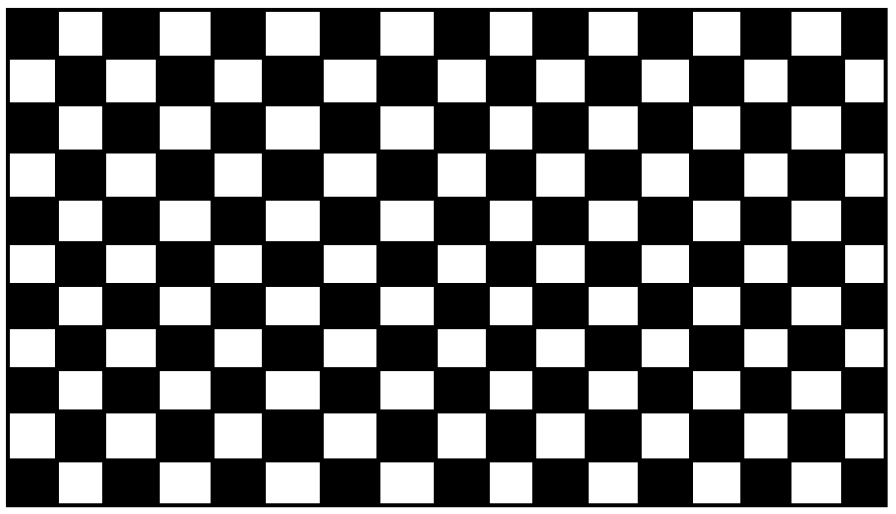
This pattern is drawn by a Shadertoy shader. Its source:

```glsl
const float CANVAS_HEIGHT = 441.0;              // layout units per canvas height
const vec2 CANVAS_CENTER = vec2(384.0, 220.5);  // layout origin is at the top left
const vec2 GRID_START = vec2(6.4, 8.5);
const float LINE_WIDTH = 3.4;
const vec3 INK = vec3(0.0);
const vec3 PAPER = vec3(1.0);

// Uneven spacing of the checkerboard
const int COLUMNS = 17;
const int ROWS = 11;
const float COLUMN_WIDTHS[COLUMNS] = float[COLUMNS](
    42.1, 40.5, 46.0, 47.0, 44.0, 49.7, 48.6, 49.2, 44.7,
    39.8, 45.0, 45.5, 44.0, 44.0, 40.5, 46.0, 36.5);
const float ROW_HEIGHTS[ROWS] = float[ROWS](
    41.0, 40.0, 40.5, 40.5, 38.1, 35.9, 36.2, 36.0, 36.3, 42.0, 38.5);

// Share of a pixel at x that lies between two edges
float bandCoverage(float x, float low, float high, float pixel) {
    vec2 edges = clamp((x - vec2(low, high)) / pixel + 0.5, 0.0, 1.0);
    return edges.x - edges.y;
}

// Cell interior along one axis, leaving half a line on each side
float cellCoverage(float x, float start, float size, float pixel) {
    float inset = 0.5 * LINE_WIDTH;
    return bandCoverage(x, start + inset, start + size - inset, pixel);
}

void mainImage(out vec4 fragColor, in vec2 fragCoord) {
    float pixel = CANVAS_HEIGHT / iResolution.y;
    vec2 p = (fragCoord - 0.5 * iResolution.xy) * vec2(pixel, -pixel) + CANVAS_CENTER;

    // Coverage by even cells in [0] and odd cells in [1]
    vec2 columnCover = vec2(0.0);
    vec2 rowCover = vec2(0.0);
    vec2 gridEnd = GRID_START;
    for (int i = 0; i < COLUMNS; i++) {
        columnCover[i % 2] += cellCoverage(p.x, gridEnd.x, COLUMN_WIDTHS[i], pixel);
        gridEnd.x += COLUMN_WIDTHS[i];
    }
    for (int i = 0; i < ROWS; i++) {
        rowCover[i % 2] += cellCoverage(p.y, gridEnd.y, ROW_HEIGHTS[i], pixel);
        gridEnd.y += ROW_HEIGHTS[i];
    }

    // Light cells are those whose column and row parities differ
    float lightCells = dot(columnCover, rowCover.yx);

    // Dark panel with a half-line border around the grid
    vec2 panelMin = GRID_START - 0.5 * LINE_WIDTH;
    vec2 panelMax = gridEnd + 0.5 * LINE_WIDTH;
    float panel = bandCoverage(p.x, panelMin.x, panelMax.x, pixel)
                * bandCoverage(p.y, panelMin.y, panelMax.y, pixel);

    float paperAmount = clamp(1.0 - panel + lightCells, 0.0, 1.0);
    fragColor = vec4(mix(INK, PAPER, paperAmount), 1.0);
}
```
